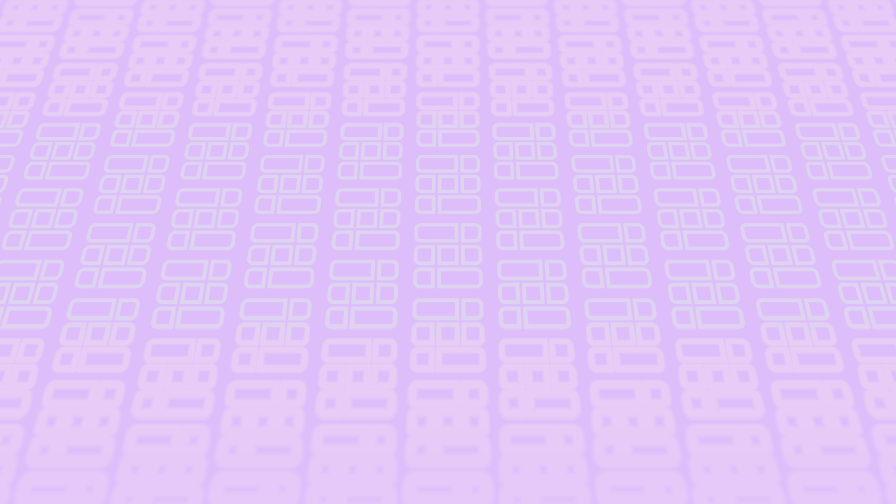
Give the GLSL for this pattern, as a WebGL 1 fragment shader.

```glsl
precision highp float;

uniform vec2 u_resolution;

#define HORIZON 2.359        // height of the vanishing line above the top edge
#define COLUMN_SCALE 0.0575  // column spacing per unit of depth
#define ROW_SCALE 55.34      // rows up to the horizon at unit depth
#define ROW_PHASE 19.317
#define ROW_ASPECT 0.945     // row pitch over column pitch
#define MODULE 0.285         // pitch of the blocks inside a tile
#define BLOCK 0.255          // side of a small block
#define STROKE 0.046
#define FOCUS 0.45           // distance of the sharp band from the top edge
#define FOCUS_RANGE 0.162
#define BLUR_GROWTH 0.065
#define BLUR_SOFTNESS 0.045

const vec3 GROUND = vec3(0.867, 0.740, 0.982);
const vec3 SHARP_INK = vec3(0.870, 0.828, 0.940);
const vec3 SOFT_INK = vec3(0.912, 0.800, 0.962);
const vec3 FAR_INK = vec3(0.906, 0.788, 0.975);

float roundedBox(vec2 p, vec2 halfSize, float radius) {
  vec2 q = abs(p) - halfSize + radius;
  return length(max(q, 0.0)) + min(max(q.x, q.y), 0.0) - radius;
}

// Distance to the nearest block of a 3 by 3 tile with two double blocks.
float blockDistance(vec2 p) {
  vec2 cell = clamp(floor(p / MODULE + 0.5), -1.0, 1.0);
  float first = cell.x;
  float last = cell.x;
  if (cell.y > 0.5 && cell.x < 0.5) {
    first = -1.0;
    last = 0.0;
  } else if (cell.y < -0.5 && cell.x > -0.5) {
    first = 0.0;
    last = 1.0;
  }

  vec2 center = vec2(0.5 * (first + last), cell.y) * MODULE;
  vec2 halfSize = 0.5 * vec2(BLOCK + (last - first) * MODULE, BLOCK);
  vec2 local = p - center;

  // Only the ends of each row have large corners.
  bool outerEnd = local.x < 0.0 ? first < -0.5 : last > 0.5;
  return roundedBox(local, halfSize, outerEnd ? 0.08 : 0.012);
}

void main() {
  vec2 screen = gl_FragCoord.xy / u_resolution.y;
  float x = screen.x - 0.5 * u_resolution.x / u_resolution.y;
  float y = 1.0 - screen.y;

  // Tilted plane with alternate columns shifted by half a row.
  float depth = y + HORIZON;
  float columnWidth = COLUMN_SCALE * depth;
  float across = x / columnWidth;
  float column = floor(across + 0.5);
  float along = ROW_SCALE / depth - ROW_PHASE + 0.5 * mod(column, 2.0);
  vec2 tile = vec2(across - column, (fract(along + 0.5) - 0.5) * ROW_ASPECT);

  // Strokes spread and soften away from the sharp band.
  float defocus = max(abs(y - FOCUS) - FOCUS_RANGE, 0.0) / 0.382;
  float pixel = 1.0 / (u_resolution.y * columnWidth);
  float softness = 0.7 * pixel + BLUR_SOFTNESS * defocus;
  float edge = abs(blockDistance(tile) + 0.5 * STROKE)
             - 0.5 * STROKE - BLUR_GROWTH * defocus;
  float coverage = 1.0 - smoothstep(-softness, softness, edge);

  vec3 ink = mix(SHARP_INK, SOFT_INK, smoothstep(0.0, 0.25, defocus));
  ink = mix(ink, FAR_INK, smoothstep(0.35, 0.9, defocus));
  gl_FragColor = vec4(mix(GROUND, ink, coverage), 1.0);
}
```
